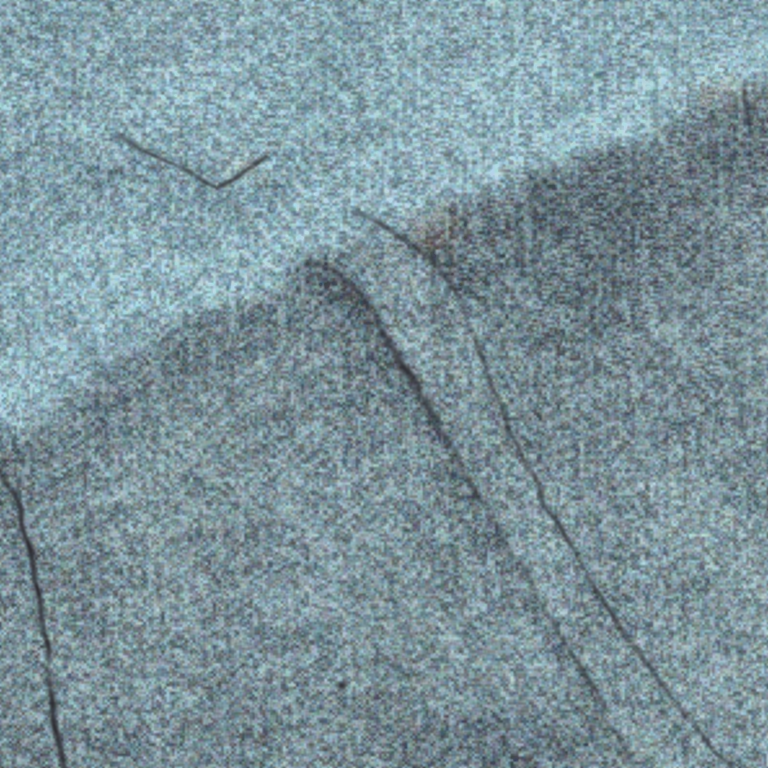
Write a WebGL 1 fragment shader that draws this texture.

```glsl
precision highp float;
// Grainy blue-grey rock face: a pale upper slope, a shaded lower face and long thin cracks.

uniform vec2 u_resolution;

const vec3 SHADE_COLOR = vec3(0.33, 0.38, 0.415);
const vec3 LIGHT_COLOR = vec3(0.64, 0.75, 0.775);
const vec3 CRACK_COLOR = vec3(0.17, 0.165, 0.19);
const vec3 SLOPE_TINT = vec3(-0.018, 0.004, 0.018);
const vec3 DUST_TINT = vec3(0.045, 0.01, -0.025);
const float SLOPE_TONE = 0.74;
const float FACE_TONE = 0.47;
const float GRAIN_SCALE = 165.0;
const float GRAIN_CONTRAST = 0.52;
const float CHROMA_CONTRAST = 0.055;
const float CRACK_WIDTH = 0.0042;

float hash(vec2 p) {
  return fract(sin(dot(p, vec2(127.1, 311.7))) * 43758.5453);
}

// Smooth value noise in -1..1.
float noise(vec2 p) {
  vec2 i = floor(p);
  vec2 f = fract(p);
  f = f * f * (3.0 - 2.0 * f);
  float low = mix(hash(i), hash(i + vec2(1.0, 0.0)), f.x);
  float high = mix(hash(i + vec2(0.0, 1.0)), hash(i + 1.0), f.x);
  return mix(low, high, f.y) * 2.0 - 1.0;
}

float fbm(vec2 p) {
  float sum = 0.0;
  float amplitude = 0.5;
  for (int i = 0; i < 4; i++) {
    sum += amplitude * noise(p);
    p = mat2(1.6, 1.2, -1.2, 1.6) * p + 7.3;
    amplitude *= 0.5;
  }
  return sum;
}

// Signed distance to x = a + b*y + c*y^2, bent left near its top end.
// bend = (amount, height of the end, falloff)
float curveSide(vec2 p, vec3 poly, vec3 bend) {
  float hook = bend.x * exp(min((p.y - bend.y) / bend.z, 1.0));
  float x = poly.x + p.y * (poly.y + p.y * poly.z) - hook;
  float slope = poly.y + 2.0 * poly.z * p.y - hook / bend.z;
  return (p.x - x) / sqrt(1.0 + slope * slope);
}

float segmentDistance(vec2 p, vec2 a, vec2 b) {
  vec2 ab = b - a;
  return length(p - a - ab * clamp(dot(p - a, ab) / dot(ab, ab), 0.0, 1.0));
}

float blob(vec2 p, vec2 center, vec2 size) {
  vec2 q = (p - center) / size;
  return exp(-dot(q, q));
}

float line(float d, float width) {
  return exp(-d * d / (width * width));
}

float below(float y, float top) {
  return 1.0 - smoothstep(top - 0.015, top + 0.01, y);
}

void main() {
  vec2 uv = gl_FragCoord.xy / u_resolution;
  vec2 p = uv + 0.004 * vec2(noise(uv * 32.0), noise(uv * 32.0 + 19.0));
  float mottle = fbm(uv * 9.0);
  float patches = fbm(uv * 24.0 + 31.0);
  vec2 along = vec2(dot(uv, vec2(0.88, 0.47)), dot(uv, vec2(-0.47, 0.88)));
  float streaks = fbm(along * vec2(5.0, 22.0));

  // Ridge between the pale slope and the shaded face.
  float ridge = uv.y - (0.435 + 0.62 * uv.x - 0.17 * uv.x * uv.x) + 0.03 * mottle;
  float slope = smoothstep(-0.028, 0.018, ridge);

  // Long cracks: the two sides of the furrow and one at the left edge.
  float leftSide = curveSide(p, vec3(0.83, -0.58, 0.0), vec3(0.04, 0.66, 0.025));
  float rightSide = curveSide(p, vec3(0.95, -0.86, 0.49), vec3(0.125, 0.724, 0.05));
  float edgeSide = curveSide(p, vec3(0.081, -0.13, 0.0), vec3(0.03, 0.39, 0.06));
  float furrow = smoothstep(-0.005, 0.012, leftSide) * smoothstep(0.005, -0.012, rightSide);
  float rightFace = smoothstep(-0.004, 0.01, rightSide);

  // Broad light and shade.
  float face = FACE_TONE + 0.2 * mottle + 0.16 * patches;
  face -= 0.15 * line(ridge + 0.06, 0.06) * (1.0 - furrow);
  face -= 0.24 * rightFace * blob(uv, vec2(0.75, 0.69), vec2(0.26, 0.14));
  face += 0.17 * rightFace * blob(uv, vec2(0.95, 0.13), vec2(0.22, 0.24));
  face += 0.11 * blob(uv, vec2(0.4, 0.41), vec2(0.2, 0.15));
  face -= 0.13 * blob(uv, vec2(0.64, 0.03), vec2(0.15, 0.07));
  face += 0.11 * furrow - 0.22 * blob(uv, vec2(0.575, 0.6), vec2(0.025, 0.06));
  face -= 0.2 * line(leftSide + 0.012, 0.025) * smoothstep(0.1, 0.3, uv.y);
  float upper = SLOPE_TONE + 0.25 * streaks + 0.12 * mottle;
  upper -= 0.17 * blob(uv, vec2(0.19, 0.76), vec2(0.09, 0.035));
  float tone = mix(face, upper, slope) + 0.15 * line(ridge - 0.035, 0.035);

  // Fine soft grain in lightness and hue.
  vec2 g = uv * GRAIN_SCALE;
  tone += GRAIN_CONTRAST * (0.7 * noise(g) + 0.6 * noise(g * 1.8 + 53.0));
  vec3 chroma = vec3(noise(g * 1.2 + 11.0), 0.5 * noise(g * 1.2 + 83.0), noise(g * 1.2 + 147.0));
  vec3 color = mix(SHADE_COLOR, LIGHT_COLOR, clamp(tone, -0.25, 1.25));
  color += CHROMA_CONTRAST * chroma + SLOPE_TINT * slope;

  // Dusty warm patches where the cracks meet the ridge.
  float dust = blob(uv, vec2(0.315, 0.782), vec2(0.03, 0.014));
  dust += blob(uv, vec2(0.57, 0.7), vec2(0.035, 0.03)) + blob(uv, vec2(0.94, 0.88), vec2(0.04, 0.02));
  color += DUST_TINT * dust + 0.04 * dust;

  // Dark lines, broken up along their length.
  float wear = clamp(0.72 + 0.8 * fbm(uv * 30.0 + 5.0), 0.25, 1.0);
  float deep = blob(uv, vec2(0.54, 0.5), vec2(0.06, 0.09));
  float crack = line(leftSide, CRACK_WIDTH * (1.0 + 0.6 * deep)) * below(p.y, 0.66) * (0.48 + 0.45 * deep);
  crack = max(crack, 0.65 * line(rightSide, CRACK_WIDTH) * below(p.y, 0.724));
  crack = max(crack, 0.95 * line(edgeSide, CRACK_WIDTH) * below(p.y, 0.4));
  float notch = min(segmentDistance(p, vec2(0.16, 0.823), vec2(0.285, 0.753)),
                    segmentDistance(p, vec2(0.285, 0.753), vec2(0.345, 0.797)));
  crack = max(crack, 0.68 * line(notch, CRACK_WIDTH * 0.9));
  crack = max(crack, 0.6 * line(segmentDistance(p, vec2(0.972, 0.84), vec2(0.97, 0.89)), CRACK_WIDTH));
  crack *= wear;
  crack = max(crack, 0.85 * line(length(uv - vec2(0.445, 0.107)), 0.006));
  color = mix(color, CRACK_COLOR, crack);

  gl_FragColor = vec4(clamp(color, 0.0, 1.0), 1.0);
}
```
